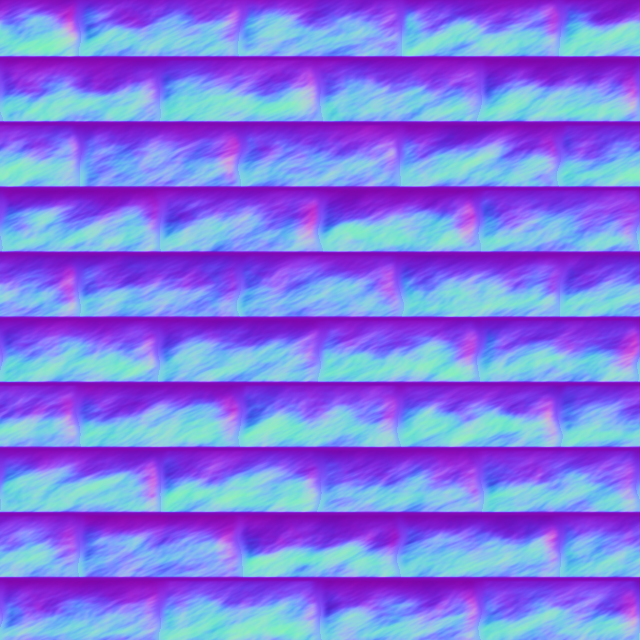
Reproduce this texture map procedurally as a WebGL 2 fragment shader.

```glsl
#version 300 es
precision highp float;

uniform vec2 u_resolution;
out vec4 fragColor;

#define COLUMNS 4.0
#define ROW_PITCH 0.1017
#define FIRST_ROW 0.0911
#define LEDGE_SLOPE 1.5
#define LIP_SLOPE 1.1
#define BELLY_SLOPE 1.0
#define JOINT_SLOPE 0.6
#define GRAIN_HEIGHT 0.0115
#define GRAIN_FREQ vec2(9.0, 20.0)
#define GRAIN_SLANT 0.45
#define BRICK_VARIATION 0.8

float hash(vec2 p) {
    vec3 q = fract(p.xyx * vec3(0.1031, 0.1030, 0.0973));
    q += dot(q, q.yzx + 33.33);
    return fract((q.x + q.y) * q.z);
}

float cornerValue(vec2 cell, vec2 offset) {
    float angle = 6.28318 * hash(cell);
    return dot(vec2(cos(angle), sin(angle)), offset);
}

float gradientNoise(vec2 p) {
    vec2 cell = floor(p), f = p - cell;
    vec2 w = f * f * f * (f * (f * 6.0 - 15.0) + 10.0);
    vec2 e = vec2(1.0, 0.0);
    float top = mix(cornerValue(cell, f), cornerValue(cell + e, f - e), w.x);
    float bottom = mix(cornerValue(cell + e.yx, f - e.yx), cornerValue(cell + e.xx, f - e.xx), w.x);
    return mix(top, bottom, w.y);
}

// Slanted, stretched rock grain as a height
float grainHeight(vec2 p, vec2 seed) {
    vec2 q = vec2(p.x - GRAIN_SLANT * p.y, p.y + GRAIN_SLANT * p.x) * GRAIN_FREQ + seed;
    float height = 0.0, amplitude = GRAIN_HEIGHT;
    for (int i = 0; i < 4; i++) {
        height += amplitude * gradientNoise(q);
        q = q * 2.0 + 17.3;
        amplitude *= 0.38;
    }
    return height;
}

vec2 grainSlope(vec2 p, vec2 seed) {
    vec2 e = vec2(0.002, 0.0);
    float center = grainHeight(p, seed);
    return vec2(grainHeight(p + e, seed) - center, grainHeight(p + e.yx, seed) - center) / e.x;
}

void main() {
    vec2 uv = gl_FragCoord.xy / u_resolution;
    vec2 p = vec2(uv.x, 1.0 - uv.y);

    // Running-bond layout, t runs down each course
    float course = (p.y - FIRST_ROW) / ROW_PITCH;
    float row = floor(course);
    float t = course - row;
    float along = p.x * COLUMNS + 0.5 * mod(row, 2.0);
    along += 0.05 * gradientNoise(vec2(along * 1.3 + row * 5.1, course * 2.5));
    float u = fract(along);
    vec2 brick = vec2(mod(floor(along), COLUMNS), row + 20.0);
    vec2 seed = brick * vec2(37.0, 53.0);
    vec2 local = vec2(u / COLUMNS, t * ROW_PITCH);

    // Blend masks at joints and course edges
    float seam = smoothstep(0.0, 0.06, min(u, 1.0 - u));
    float edge = smoothstep(0.0, 0.05, min(t, 1.0 - t));
    float rightEnd = smoothstep(0.82, 0.98, u);
    float leftEnd = 1.0 - smoothstep(0.02, 0.16, u);

    // Wavy, arched profile: steep ledge above, rounded belly below
    float wave = gradientNoise(local * vec2(17.0, 20.0) + seed + 5.7);
    float bend = 0.34 * wave * seam * 4.0 * t * (1.0 - t);
    float s = t + bend - 0.14 * pow(abs(2.0 * u - 1.0), 4.0) * smoothstep(0.2, 0.6, t);
    float ledgeVary = 1.0 + BRICK_VARIATION * (hash(seed + 3.0) - 0.5) * seam;
    float bellyVary = 1.0 + BRICK_VARIATION * (hash(seed + 9.0) - 0.5) * seam;
    float ledge = LEDGE_SLOPE * exp(-3.4 * max(s, 0.0)) + LIP_SLOPE * exp(-12.0 * t);
    float belly = smoothstep(0.25, 0.74, s) * (1.0 - 0.62 * smoothstep(0.74, 1.0, s));
    belly *= BELLY_SLOPE * bellyVary * (1.0 - 0.4 * rightEnd);
    vec2 slope = vec2(0.0, ledge * ledgeVary - belly);

    // Broad side tilt of the ledge, reddish or bluish in patches
    float tilt = gradientNoise(vec2(along * 1.6, row * 3.7 + 0.5));
    slope.x -= 0.5 * tilt * (1.0 - smoothstep(0.1, 0.5, t));

    // Ends of the bricks fall toward the joints
    float band = smoothstep(0.08, 0.35, t) * (1.0 - 0.8 * smoothstep(0.6, 1.0, t));
    float fall = 0.4 + hash(seed + 21.0);
    slope.x += JOINT_SLOPE * band * seam * (0.7 * leftEnd - fall * rightEnd);

    // Rock grain, quieter on the ledge
    slope += grainSlope(local, seed) * seam * mix(0.4, 1.0, smoothstep(0.05, 0.45, t));
    slope = mix(vec2(0.0, 2.2), slope, edge);

    // Encode the surface normal
    vec3 normal = normalize(vec3(-slope, 1.0));
    fragColor = vec4(normal * 0.5 + 0.5, 1.0);
}
```
